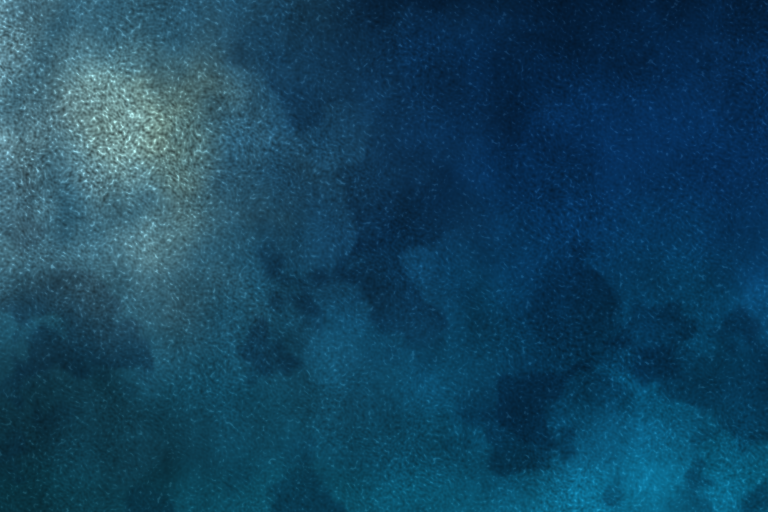
Write a Shadertoy shader that draws this texture.

```glsl
// Painted plaster wall in deep blue and teal with a pale sheen at the upper left.
// Broad colour gradients are bent by fractal gradient noise, covered with
// ragged washes and vertical streaks, then finished with a fine leathery grain.

#define GRAIN_FREQ 118.0
#define GRAIN_CONTRAST 0.27
#define SHEEN_GRAIN 0.28
#define SPECK_GAIN 0.13
#define MOTTLE 0.30
#define STREAKS 0.15
#define WASH_DEPTH 0.24
#define WARP 0.16

const vec3 DEEP_TEAL = vec3(0.055, 0.245, 0.315);
const vec3 BLUE_TEAL = vec3(0.035, 0.325, 0.445);
const vec3 SLATE     = vec3(0.135, 0.310, 0.400);
const vec3 NAVY      = vec3(0.025, 0.170, 0.325);
const vec3 PALE      = vec3(0.460, 0.615, 0.650);
const vec3 GOLD_GREY = vec3(0.500, 0.600, 0.530);

// Unit gradient from an integer hash of the lattice cell
vec2 gradient(ivec2 cell) {
    uvec2 c = uvec2(cell);
    uint h = c.x * 1597334677u ^ c.y * 3812015801u;
    h = (h ^ (h >> 15)) * 2246822519u;
    h = (h ^ (h >> 13)) * 3266489917u;
    h ^= h >> 16;
    float angle = float(h & 65535u) * 6.28319 / 65536.0;
    return vec2(cos(angle), sin(angle));
}

// Gradient noise, roughly -1 to 1
float noise(vec2 p) {
    vec2 i = floor(p), f = p - i;
    ivec2 c = ivec2(i);
    vec2 w = f * f * f * (f * (f * 6.0 - 15.0) + 10.0);
    float a = dot(gradient(c), f);
    float b = dot(gradient(c + ivec2(1, 0)), f - vec2(1, 0));
    float d = dot(gradient(c + ivec2(0, 1)), f - vec2(0, 1));
    float e = dot(gradient(c + ivec2(1, 1)), f - vec2(1, 1));
    return 1.4 * mix(mix(a, b, w.x), mix(d, e, w.x), w.y);
}

float fbm(vec2 p) {
    float sum = 0.0, amp = 0.5;
    for (int k = 0; k < 5; k++) {
        sum += amp * noise(p);
        p = mat2(1.6, 1.2, -1.2, 1.6) * p + 7.3;
        amp *= 0.52;
    }
    return sum;
}

// Short slanted strokes of two sizes plus a finer round grain
float grain(vec2 p) {
    p += 0.006 * vec2(noise(p * 14.0), noise(p * 14.0 + 31.0));
    vec2 slant = mat2(0.82, 0.57, -0.57, 0.82) * p;
    float strokes = noise(slant * vec2(0.75, 1.25) * GRAIN_FREQ);
    float coarse = noise(slant.yx * vec2(0.5, 0.65) * GRAIN_FREQ + 53.0);
    float fine = noise(p * 1.45 * GRAIN_FREQ + 17.0);
    return 0.6 * strokes + 0.35 * coarse + 0.55 * fine;
}

// Ragged wash: crisp along its contour, fading out in places
float wash(vec2 p, float seed) {
    float shape = fbm(p * 2.3 + seed * 19.7);
    float fade = smoothstep(-0.35, 0.35, noise(p * 3.1 + seed * 41.3));
    return smoothstep(0.08, 0.16, shape) * fade;
}

void mainImage(out vec4 fragColor, in vec2 fragCoord) {
    vec2 uv = fragCoord / iResolution.xy;
    vec2 p = fragCoord / iResolution.y;

    // Broad colour fields
    vec2 bend = vec2(fbm(p * 2.6 + 3.0), fbm(p * 2.6 + 23.0));
    vec2 q = uv + WARP * bend;
    vec3 low = mix(DEEP_TEAL, BLUE_TEAL, smoothstep(0.0, 0.95, q.x));
    vec3 high = mix(SLATE, NAVY, smoothstep(0.2, 0.72, q.x));
    vec3 col = mix(low, high, smoothstep(0.02, 0.72, q.y));
    col *= 1.0 - 0.35 * smoothstep(0.78, 1.05, q.y) * smoothstep(0.25, 0.55, uv.x);
    col += vec3(0.0, 0.035, 0.035) * smoothstep(0.15, 0.0, q.y);
    col *= 1.0 - 0.25 * smoothstep(0.3, 0.1, q.x) * smoothstep(0.3, 0.18, q.y);

    // Darker and lighter washes
    for (int k = 0; k < 3; k++) {
        float seed = float(k) + 1.0;
        float layer = wash(p + 0.04 * bend, seed);
        vec3 dark = mix(col, NAVY, 0.35) * (1.0 - WASH_DEPTH);
        vec3 light = col * (1.0 + 0.5 * WASH_DEPTH) + 0.008;
        col = mix(col, k == 1 ? light : dark, layer * 0.8);
    }

    // Pale sheen, worn away near the top edge
    float sheen = smoothstep(0.42, 0.14, q.x) * smoothstep(0.2, 0.75, q.y);
    sheen *= 1.0 - 0.65 * smoothstep(0.8, 1.0, q.y) * smoothstep(0.06, 0.2, q.x);
    sheen *= clamp(0.78 + 0.9 * fbm(p * 4.5 + 61.0), 0.15, 1.0);
    vec2 toGlow = (q - vec2(0.21, 0.76)) / vec2(0.12, 0.2);
    float glow = exp(-dot(toGlow, toGlow));
    col = mix(col, mix(PALE, GOLD_GREY, glow), 0.8 * sheen);

    // Mottling and vertical streaks
    float streak = fbm(vec2(p.x * 16.0 + bend.x, p.y * 1.8));
    col *= 1.0 + MOTTLE * fbm(p * 6.0 + 11.0) + STREAKS * streak;

    // Surface grain with catching highlights
    float g = grain(p);
    float patchy = 0.85 + 0.5 * noise(p * 5.0 + 71.0);
    col *= 1.0 + g * (GRAIN_CONTRAST * patchy + SHEEN_GRAIN * sheen);
    float speck = smoothstep(0.25, 0.9, g) * (0.5 + sheen);
    col += SPECK_GAIN * speck * vec3(0.75, 0.95, 1.0);

    fragColor = vec4(clamp(col, 0.0, 1.0), 1.0);
}
```
